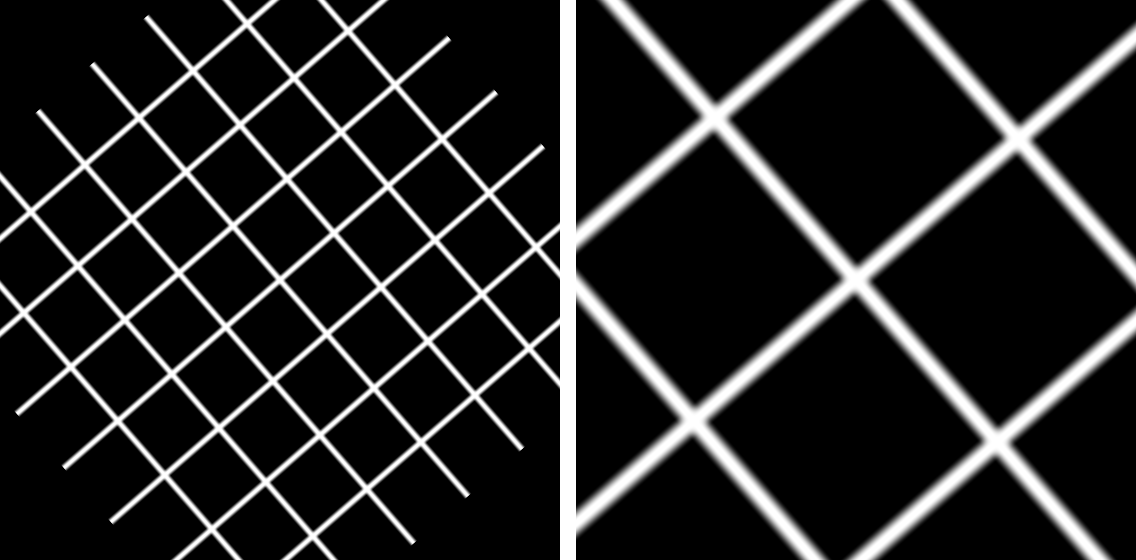
Left: the whole. Right: its middle third, enlarged.
Reproduce this pattern procedurally as a WebGL 1 fragment shader.

```glsl
precision highp float;
// Tilted square lattice of soft white lines on black, cut off at a square border.

uniform vec2 u_resolution;

const float CELL = 0.1279;      // lattice spacing
const float HALF_CELLS = 4.0;   // cells from the centre to the border

vec2 rotate(vec2 p, float angle) {
    float c = cos(angle);
    float s = sin(angle);
    return vec2(c * p.x + s * p.y, c * p.y - s * p.x);
}

void main() {
    float side = min(u_resolution.x, u_resolution.y);
    vec2 canvas = (gl_FragCoord.xy - 0.5 * u_resolution) / side;
    vec2 cell = rotate(canvas, radians(41.0)) / CELL;
    float pixel = 1.0 / (side * CELL);

    // Distance to the nearest line in each direction, with a soft falloff
    vec2 nearest = abs(fract(cell + 0.5) - 0.5);
    vec2 lines = 1.0 - smoothstep(0.008, max(0.067, 0.008 + pixel), nearest);

    // Leave out the outermost lines, which would lie on the border itself
    vec2 reach = abs(cell);
    lines *= 1.0 - step(HALF_CELLS - 0.5, reach);

    // Straight cut at the line ends
    float border = max(reach.x, reach.y) - HALF_CELLS;
    float inside = 1.0 - smoothstep(-0.5 * pixel, 0.5 * pixel, border);

    float light = 1.0 - (1.0 - lines.x) * (1.0 - lines.y);
    gl_FragColor = vec4(vec3(light * inside), 1.0);
}
```
